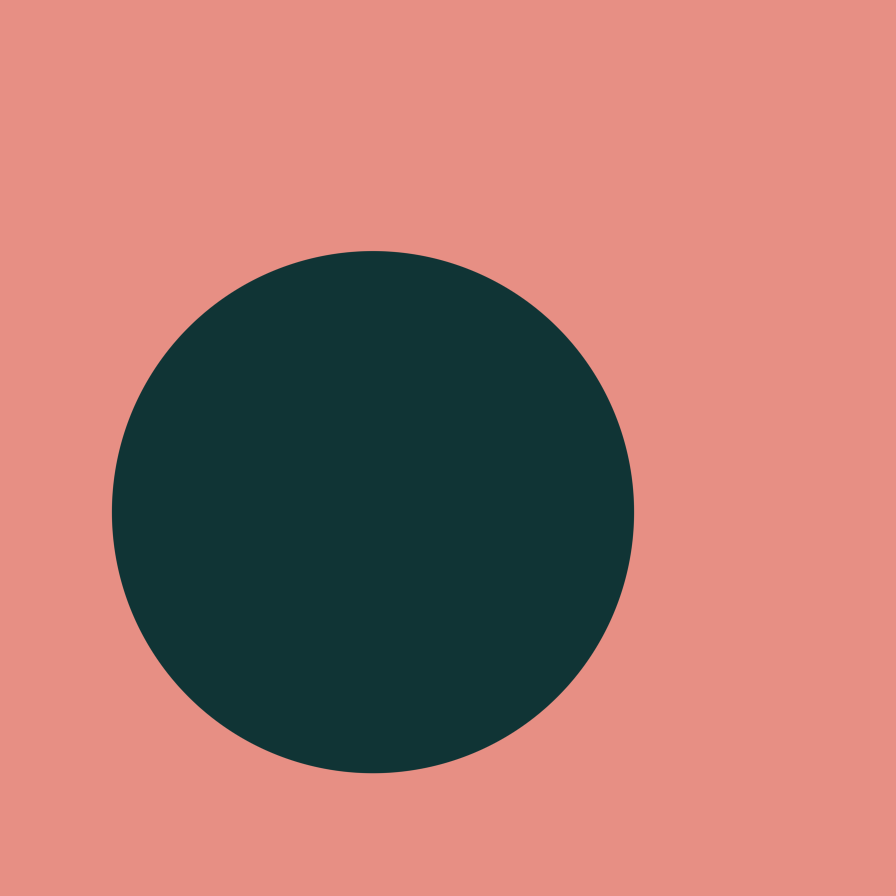
This background is drawn by a WebGL 2 fragment shader. Its source:

```glsl
#version 300 es
precision highp float;

uniform vec2 u_resolution;
out vec4 fragColor;

const vec3 CORAL = vec3(0.906, 0.561, 0.518);
const vec3 DEEP_TEAL = vec3(0.063, 0.204, 0.208);

// Signed distance to a circle, negative inside
float circleDistance(vec2 point, vec2 center, float radius) {
    return length(point - center) - radius;
}

// Coverage of a shape, softened over a given width
float coverage(float signedDistance, float softness) {
    return 1.0 - smoothstep(-softness, softness, signedDistance);
}

void main() {
    float canvasSize = min(u_resolution.x, u_resolution.y);
    vec2 point = (gl_FragCoord.xy - 0.5 * u_resolution) / canvasSize + 0.5;
    float softness = 0.7 / canvasSize;

    // Flat disc, left of and below the center
    float disc = circleDistance(point, vec2(0.4163, 0.4284), 0.2914);
    vec3 color = mix(CORAL, DEEP_TEAL, coverage(disc, softness));

    fragColor = vec4(color, 1.0);
}
```
